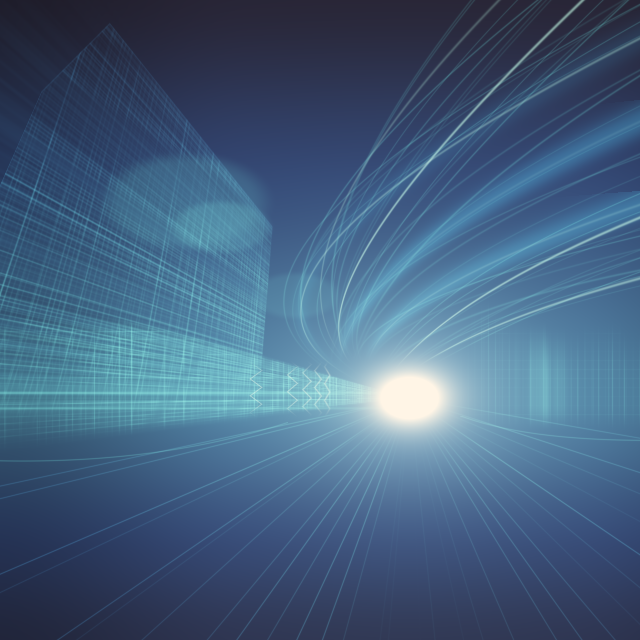
Write a Shadertoy shader that draws this background.

```glsl
// Wireframe city at dusk: light trails sweep out of a glowing vanishing point.
const vec2 SUN = vec2(.64, .378);
const vec3 TEAL = vec3(.25, .66, .68);
const vec3 BLUE = vec3(.13, .35, .56);
const vec3 CREAM = vec3(1., .96, .9);

float hash(float n) {
  n = fract(n * .1031);
  n *= n + 33.33;
  return fract(n * (n + n));
}

float noise(float x) {
  float f = fract(x);
  return mix(hash(floor(x)), hash(floor(x) + 1.), f * f * (3. - 2. * f));
}

// Smooth step whose edges may run either way
float ramp(float a, float b, float x) {
  float t = clamp((x - a) / (b - a), 0., 1.);
  return t * t * (3. - 2. * t);
}

// Soft line, never thinner than a pixel
float stroke(float d, float w) {
  w = max(w, .7 / iResolution.y);
  return exp(-d * d / (w * w));
}

// Lines at whole values of v, of varied strength
float grid(float v) {
  float d = abs(fract(v + .5) - .5) / max(fwidth(v) * iResolution.y, .001);
  float h = hash(floor(v + .5) + 71.);
  return stroke(d, .001) * (.15 + .85 * h * h);
}

float cross2(vec2 a, vec2 b) { return a.x * b.y - a.y * b.x; }

// Quadratic curve a-b-e: x = distance, y = parameter along it
vec2 curve(vec2 p, vec2 a, vec2 b, vec2 e) {
  vec2 c = a - 2. * b + e, k = b - a, q = p - a;
  float t = cross2(c, q) / (2. * cross2(c, k));
  return vec2(abs(cross2(q - 2. * k * t - c * t * t, normalize(k + c * t))), t);
}

// One bright strand, a wide blue band and thin companions
vec3 trail(vec2 p, vec2 a, vec2 b, vec2 e, float bright, float band) {
  vec2 m = curve(p, a, b, e);
  float fade = ramp(0., .3, m.y) * step(m.y, 1.1);
  vec3 sum = fade * bright * stroke(m.x, .0007 + .0014 * m.y) * vec3(.6, .8, .75);
  sum += fade * band * stroke(m.x, .006 + .017 * m.y) * vec3(.08, .34, .54);
  for (float i = 0.; i < 5.; i++) {
    float h = hash(b.x * 170. + i * 3.) - .5, g = hash(e.y * 290. + i * 7.) - .5;
    vec2 s = curve(p, a + vec2(.04 * h, 0), b + vec2(.1 * h, .06 * g), e + vec2(.02 * h, .17 * g));
    fade = ramp(0., .35, s.y) * step(s.y, 1.15);
    sum += fade * (.12 + .7 * h * h) * stroke(s.x, .001 + .003 * g * g) * TEAL;
  }
  return sum;
}

float lens(vec2 p, vec2 centre, vec2 radius) {
  return ramp(1.15, .8, length((p - centre) / radius));
}

void mainImage(out vec4 fragColor, in vec2 fragCoord) {
  vec2 p = fragCoord / iResolution.xy, q = p - SUN;
  float left = max(-q.x, .02), slope = q.y / left;

  // Sky and ground
  float h = q.y > 0. ? q.y / .622 : -q.y / .378;
  vec3 col = mix(vec3(.26, .43, .57), vec3(.18, .25, .43), ramp(0., .65, h));
  col = mix(col, vec3(.15, .135, .2), ramp(.5, 1.05, h) * (q.y > 0. ? 1. : .6));
  col *= 1. - .25 * ramp(.25, .65, abs(q.x));
  col += vec3(.2, .27, .25) * exp(-length(q * vec2(.9, 1.)) / .2);

  // Tower: rows meet at the sun, columns lean to a point overhead
  vec3 lit = vec3(0);
  float lean = (.55 - p.x) / (2.2 - p.y);
  float roof = min(.378 + 1.25 * left, min(.792 + p.x, .71 + 2.26 * p.x));
  float tower = ramp(-.003, .003, roof - p.y) * ramp(.079, .081, lean) * ramp(.33, .42, p.y);
  float streak = noise(slope * 38.) * .6 + noise(slope * 90.) * .4;
  float frame = grid(slope * 36.) + .6 * grid(slope * 83.);
  frame += grid(log(max(lean, .02)) * 19.) + .6 * grid(lean * 187.);
  frame *= .5 + noise(p.x * 31. + p.y * 47.);
  float low = ramp(.95, .4, p.y);
  lit += tower * (BLUE * .32 * streak * low + mix(BLUE, TEAL, low) * frame * (.2 + .25 * low));
  lit += tower * .25 * BLUE * stroke(roof - p.y, .002);
  lit += BLUE * .2 * streak * ramp(.25, 0., p.x) * ramp(.5, .75, p.y) * ramp(1.1, .75, p.y);

  // Low block along the horizon, with beams and zigzag sparks
  float block = ramp(.3, .25, slope) * ramp(-.14, -.05, slope) * ramp(.61, .55, p.x);
  block *= ramp(.51, .47, p.y) * mix(.35, 1., ramp(.05, .25, p.x));
  float mesh = grid(slope * 63.) + grid(-log(left) * 24.) + .7 * grid(p.y * 83.) + .6 * grid(p.x * 97.);
  mesh *= .4 + 1.2 * noise(p.x * 53. - p.y * 37.);
  lit += block * TEAL * (.1 + .55 * mesh + .3 * noise(slope * 55.));
  float beam = stroke(p.y - .386, .002) + .6 * stroke(p.y - .362, .002) + .35 * stroke(p.y - .38, .035);
  lit += TEAL * .6 * beam * ramp(.66, .5, p.x);
  for (float i = 0.; i < 5.; i++) {
    float zig = abs(fract(p.y * 38. + hash(i)) - .5) * (.036 - .005 * i) - .009;
    float x = p.x - .4 - .13 * sqrt(i / 5.) - zig;
    lit += CREAM * .5 * stroke(x * .75, .001) * ramp(.045, .015, abs(p.y - .392));
  }

  // Distant facades on the right
  float top = .43 + .09 * hash(floor(p.x * 34.));
  float facade = ramp(.7, .8, p.x) * ramp(.325, .37, p.y) * ramp(top + .03, top - .06, p.y);
  float bars = grid(p.x * 93.) + grid(p.x * 41.) + .5 * grid(p.y * 71.);
  lit += facade * TEAL * (.06 + .25 * bars + .5 * stroke(p.x - .85, .03) * noise(p.x * 130.));

  // Rays fanning over the ground
  for (float i = 0.; i < 30.; i++) {
    float angle = -3. + .095 * (i + .9 * hash(i + 5.));
    vec2 dir = vec2(cos(angle), sin(angle));
    float along = dot(q, dir);
    float ray = stroke(cross2(dir, q), .001) * ramp(.03, .16, along) * ramp(0., .4, abs(dir.x));
    lit += ray * (.06 + .36 * hash(i + 80.)) * mix(TEAL, BLUE, ramp(.1, .6, along));
  }
  vec2 kerb = curve(p, vec2(0, .28), vec2(.25, .275), vec2(.45, .34));
  vec2 lane = curve(p, vec2(.72, .35), vec2(.82, .313), vec2(1, .312));
  lit += TEAL * .3 * (stroke(kerb.x, .001) * step(kerb.y, 1.) + stroke(lane.x, .001) * step(0., lane.y));

  // Lens ghosts
  lit += TEAL * .2 * lens(p, vec2(.29, .685), vec2(.125, .072));
  lit += TEAL * .22 * lens(p, vec2(.345, .645), vec2(.075, .04));
  lit += TEAL * .13 * lens(p, vec2(.462, .538), vec2(.066, .035));

  // Light trails
  lit += trail(p, vec2(.545, .43), vec2(.39, .6), vec2(.78, 1), .3, 0.);
  lit += trail(p, vec2(.55, .43), vec2(.44, .55), vec2(.911, 1), .9, 0.);
  lit += trail(p, vec2(.57, .4), vec2(.24, .55), vec2(1, .94), .4, .25);
  lit += trail(p, vec2(.53, .42), vec2(.53, .59), vec2(1, .81), .1, .7);
  lit += trail(p, vec2(.575, .43), vec2(.59, .54), vec2(1, .68), .2, .7);
  lit += trail(p, vec2(.615, .42), vec2(.71, .54), vec2(1, .66), .9, 0.);
  lit += trail(p, vec2(.65, .425), vec2(.76, .5), vec2(1, .565), .7, 0.);

  // Light saturates softly, then the sun core and bloom
  col += (1. - exp(-1.2 * lit)) * max(vec3(.9, .98, .93) - col, 0.);
  vec2 disc = q / vec2(.06, .043);
  float glow = exp(-dot(disc, disc)) + .75 * exp(-length(q * vec2(.8, 1.1)) / .065);
  col = mix(col, CREAM, clamp(glow, 0., 1.));
  fragColor = vec4(clamp(col, 0., 1.), 1.);
}
```
